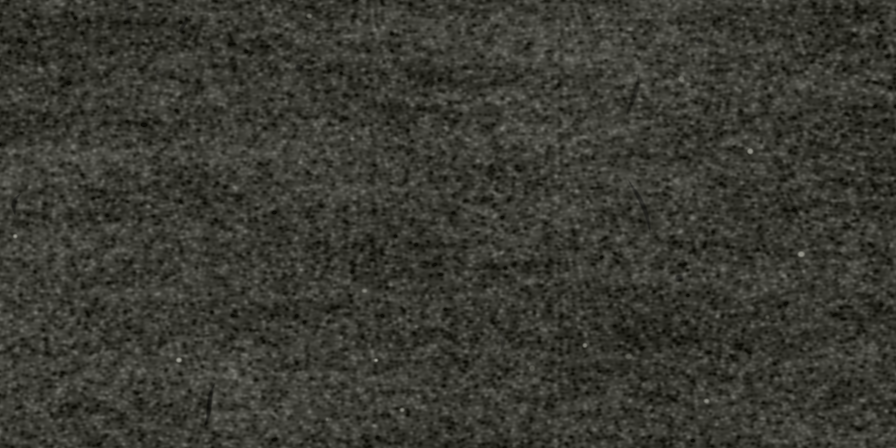
Reproduce this texture procedurally as a WebGL 2 fragment shader.

```glsl
#version 300 es
precision highp float;

uniform vec2 u_resolution;
out vec4 fragColor;

// Lengths are fractions of the canvas height.
const vec3  BASE_COLOR    = vec3(0.217, 0.217, 0.189);
const vec3  SPECK_COLOR   = vec3(0.66, 0.66, 0.62);
const vec2  GRAIN_SIZE    = vec2(0.0092, 0.0082);
const vec2  FIBRE_SIZE    = vec2(0.017, 0.0068);
const vec2  CLUMP_SIZE    = vec2(0.028, 0.017);
const vec2  STREAK_SIZE   = vec2(0.48, 0.026);
const vec2  PATCH_SIZE    = vec2(0.23, 0.075);
const vec2  CLOUD_SIZE    = vec2(0.70, 0.22);
const float GRAIN_GAIN    = 0.124;
const float FIBRE_GAIN    = 0.055;
const float CLUMP_GAIN    = 0.034;
const float STREAK_GAIN   = 0.033;
const float PATCH_GAIN    = 0.035;
const float CLOUD_GAIN    = 0.048;
const float BUMP_FALLOFF  = 3.5;
const float SPECK_SPACING = 0.125;
const float SPECK_CHANCE  = 0.08;
const float SPECK_RADIUS  = 0.0065;
const float PIT_SPACING   = 0.16;
const float PIT_CHANCE    = 0.12;
const float PIT_RADIUS    = 0.0085;
const int   SCRATCH_COUNT = 7;
const float SCRATCH_WIDTH = 0.0050;

vec3 hash3(vec2 cell) {
    vec3 h = fract(cell.xyx * vec3(0.1031, 0.1030, 0.0973));
    h += dot(h, h.yxz + 33.33);
    return fract((h.xxy + h.yzz) * h.zyx);
}

// Cellular noise: signed soft bumps around jittered points, mean zero.
float bumps(vec2 p, float seed) {
    vec2 cell = floor(p);
    vec2 local = fract(p);
    float sum = 0.0;
    for (int y = -1; y <= 1; y++) {
        for (int x = -1; x <= 1; x++) {
            vec2 offset = vec2(x, y);
            vec3 h = hash3(cell + offset + seed);
            vec2 d = offset + h.xy - local;
            sum += (2.0 * h.z - 1.0) * exp(-BUMP_FALLOFF * dot(d, d));
        }
    }
    return sum;
}

// Coverage of sparse round dots, at most one per cell.
float dots(vec2 p, float spacing, float chance, float radius, float seed, float pixel) {
    vec2 cell = floor(p / spacing);
    vec3 h = hash3(cell + seed);
    vec3 shape = hash3(cell + seed + 57.0);
    vec2 d = p - (cell + 0.15 + 0.7 * h.xy) * spacing;
    d.x *= mix(0.7, 1.1, shape.x);
    float r = radius * mix(0.5, 1.0, shape.y);
    float cover = 1.0 - smoothstep(r - pixel, r + pixel, length(d));
    return cover * step(h.z, chance) * mix(0.35, 1.0, shape.z);
}

// Short, bent, nearly upright marks that taper to their ends.
float scratches(vec2 p, float aspect, float pixel) {
    float cover = 0.0;
    for (int i = 0; i < SCRATCH_COUNT; i++) {
        vec3 place = hash3(vec2(float(i) * 7.0 + 3.0, 91.0));
        vec3 form = hash3(vec2(float(i) * 5.0 + 11.0, 43.0));
        float lean = mix(-0.5, 0.5, form.x);
        float halfLength = mix(0.02, 0.07, form.y);
        vec2 d = p - place.xy * vec2(aspect, 1.0);
        d = mat2(cos(lean), sin(lean), -sin(lean), cos(lean)) * d;
        float along = d.y / halfLength;
        float across = abs(d.x + 0.006 * sin(along * 2.2 + form.z * 6.0));
        float width = SCRATCH_WIDTH * (1.0 - along * along);
        float line = 1.0 - smoothstep(width - pixel, width + pixel, across);
        line *= 1.0 - smoothstep(0.8, 1.0, abs(along));
        cover = max(cover, line * mix(0.2, 0.8, place.z));
    }
    return cover;
}

void main() {
    vec2 p = gl_FragCoord.xy / u_resolution.y;
    float aspect = u_resolution.x / u_resolution.y;
    float pixel = 0.7 / u_resolution.y;

    // Broad uneven tone, drawn out sideways
    float tone = CLOUD_GAIN * bumps(p / CLOUD_SIZE, 13.0);
    tone += PATCH_GAIN * bumps(p / PATCH_SIZE, 29.0);
    vec2 wavy = p + vec2(0.0, 0.004 * sin(p.x * 9.0 + 2.0 * sin(p.x * 3.7)));
    tone += STREAK_GAIN * bumps(wavy / STREAK_SIZE, 71.0);

    // Fine grain and short fibres
    tone += CLUMP_GAIN * bumps(p / CLUMP_SIZE, 107.0);
    tone += FIBRE_GAIN * bumps(wavy / FIBRE_SIZE, 163.0);
    tone += GRAIN_GAIN * bumps(p / GRAIN_SIZE, 211.0);
    vec3 color = max(BASE_COLOR + tone, vec3(0.045, 0.045, 0.025));

    // Wear marks
    float pits = dots(p, PIT_SPACING, PIT_CHANCE, PIT_RADIUS, 311.0, 2.0 * pixel);
    float dark = max(0.7 * pits, scratches(p, aspect, 2.0 * pixel));
    color *= 1.0 - 0.75 * dark;
    float specks = dots(p, SPECK_SPACING, SPECK_CHANCE, SPECK_RADIUS, 401.0, 2.0 * pixel);
    color = mix(color, SPECK_COLOR, specks);

    fragColor = vec4(color, 1.0);
}
```
